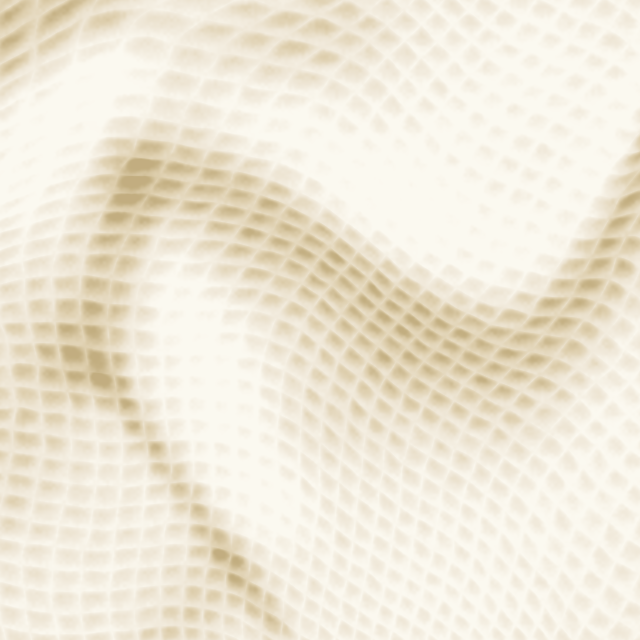
A Shadertoy shader for this texture:

```glsl
float hash(vec2 p) {
    return fract(sin(dot(p, vec2(127.1, 311.7))) * 43758.5);
}

float noise(vec2 p) {
    vec2 i = floor(p), f = fract(p);
    f = f * f * (3.0 - 2.0 * f);
    return mix(mix(hash(i), hash(i + vec2(1, 0)), f.x),
               mix(hash(i + vec2(0, 1)), hash(i + vec2(1, 1)), f.x), f.y);
}

// Soft band of half width w around the segment a-b
float band(vec2 p, vec2 a, vec2 b, float w) {
    vec2 e = b - a;
    float d = length(p - a - e * clamp(dot(p - a, e) / dot(e, e), 0.0, 1.0)) / w;
    return exp(-d * d);
}

// Signed distance above the large S-shaped valley
float valleyDistance(vec2 p) {
    float rise = max(p.x - 0.75, 0.0);
    return (p.y - 0.6 - 0.14 * cos(5.2 * (p.x - 0.22)) - 3.6 * rise * rise) / 1.25;
}

// Cloth coordinates: upright weave at the left, turning diagonal to the right
vec2 weave(vec2 p, float valley) {
    vec2 q = p - vec2(0.37, 0.55);
    vec2 upright = q * vec2(22.0, 30.0);
    vec2 diagonal = 26.0 * mat2(0.82, 0.57, -0.57, 0.82) * q;
    float turn = smoothstep(-0.4, 0.4, q.x + 0.35 * q.y);
    vec2 c = mix(upright, diagonal, turn);
    c.y += 1.1 * tanh(valley * 14.0);
    c += 0.35 * vec2(sin(p.y * 13.0 + p.x * 5.0), sin(p.x * 15.0 - p.y * 4.0));
    return c + 0.16 * (vec2(noise(p * 30.0), noise(p * 30.0 + 50.0)) - 0.5);
}

// Broad light and shade of the draped folds
float drape(vec2 p, float valley) {
    float t = 0.83;
    float inside = smoothstep(0.13, 0.22, p.x);
    float v = valley / (valley > 0.0 ? 0.045 : 0.12);
    t -= 0.42 * inside * exp(-v * v);
    float crest = (valley - 0.12) / 0.06;
    t += 0.17 * exp(-crest * crest);

    // Shaded hollows
    t -= 0.36 * band(p, vec2(0.20, 0.70), vec2(0.13, 0.43), 0.06);
    t -= 0.34 * band(p, vec2(0.16, 0.42), vec2(0.43, 0.02), 0.025);
    t -= 0.40 * band(p, vec2(-0.05, 0.92), vec2(0.12, 1.02), 0.10);
    t -= 0.20 * band(p, vec2(0.30, 0.89), vec2(0.52, 0.96), 0.08);
    t -= 0.22 * band(p, vec2(0.00, 0.28), vec2(0.06, 0.45), 0.10);
    t -= 0.22 * band(p, vec2(0.27, 0.00), vec2(0.35, 0.12), 0.06);
    t -= 0.12 * band(p, vec2(0.46, 0.32), vec2(0.60, 0.40), 0.10);

    // Lit swells
    t += 0.26 * band(p, vec2(0.25, 0.62), vec2(0.42, 0.22), 0.075);
    t += 0.18 * band(p, vec2(0.03, 0.70), vec2(0.16, 0.88), 0.06);
    t += 0.16 * band(p, vec2(0.65, 0.72), vec2(0.85, 0.88), 0.12);
    t += 0.10 * band(p, vec2(0.72, 0.08), vec2(0.98, 0.30), 0.18);
    return t;
}

vec3 clothColor(float t) {
    vec3 c = mix(vec3(0.76, 0.68, 0.50), vec3(0.87, 0.81, 0.68), smoothstep(0.0, 0.4, t));
    c = mix(c, vec3(0.94, 0.91, 0.85), smoothstep(0.3, 0.72, t));
    return mix(c, vec3(0.985, 0.975, 0.94), smoothstep(0.65, 0.98, t));
}

void mainImage(out vec4 fragColor, in vec2 fragCoord) {
    vec2 p = fragCoord / iResolution.xy;
    float valley = valleyDistance(p);
    float light = drape(p, valley);

    // Square pits between raised threads
    vec2 cloth = weave(p, valley);
    vec2 f = fract(cloth) - 0.5;
    vec2 edge = pow(abs(2.0 * f), vec2(2.6));
    float pit = (1.0 - edge.x) * (1.0 - edge.y);
    float depth = mix(0.48, 0.24, smoothstep(0.4, 1.0, light));
    depth *= 0.8 + 0.4 * hash(floor(cloth));
    float shade = light + 0.05 * (1.0 - pit);
    shade -= depth * pit * (0.5 + 1.3 * f.y - 0.5 * f.x);

    // Fuzzy fibres and uneven cotton
    shade += 0.07 * (noise(p * 190.0) - 0.5) + 0.07 * (noise(p * 65.0) - 0.5);
    fragColor = vec4(clothColor(shade), 1.0);
}
```
